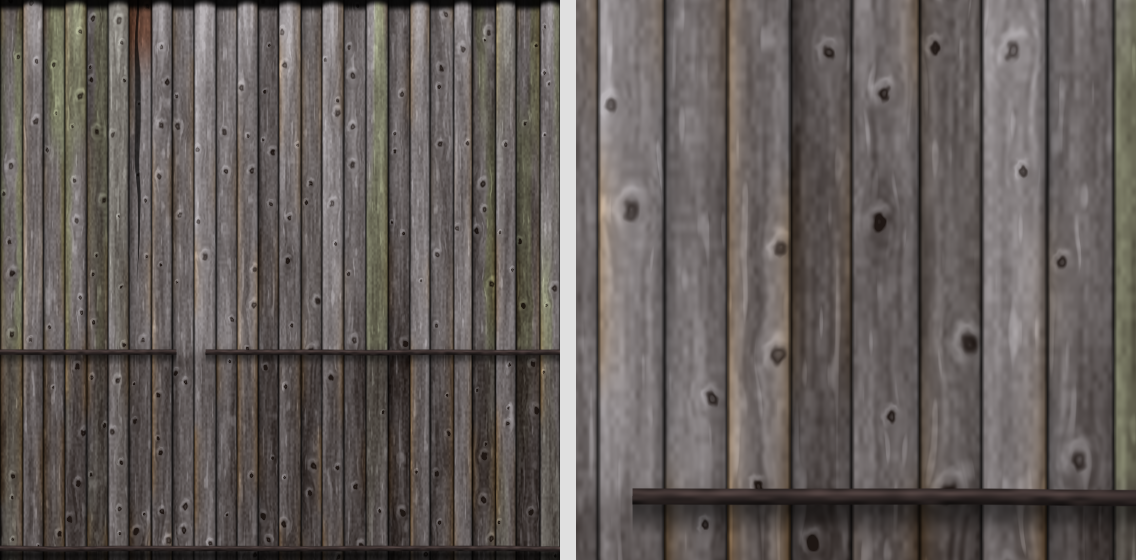
Left, the full canvas; right, a detail of the centre.
Write a Shadertoy shader that draws this texture.

```glsl
#define PLANKS 26.0
#define EDGE_JITTER 0.16
#define KNOT_ROWS 15.0
#define KNOT_CHANCE 0.5
#define RAIL_Y 0.371
#define BASE_RAIL_Y 0.020
#define RAIL_HALF 0.0048
#define RAIL_GAP vec2(0.315, 0.367)
#define SPLIT_PLANK 6.0
#define WOOD_DARK vec3(0.17, 0.14, 0.13)
#define WOOD_PALE vec3(0.67, 0.65, 0.66)
#define RAIL_COLOR vec3(0.25, 0.205, 0.20)

float hash(vec2 p) {
    vec3 q = fract(p.xyx * 0.1031);
    q += dot(q, q.yzx + 33.33);
    return fract((q.x + q.y) * q.z);
}

float noise(vec2 p) {
    vec2 i = floor(p), f = fract(p);
    f = f * f * (3.0 - 2.0 * f);
    return mix(mix(hash(i), hash(i + vec2(1, 0)), f.x),
               mix(hash(i + vec2(0, 1)), hash(i + vec2(1, 1)), f.x), f.y);
}

// Position of a plank's left edge, in plank widths
float plankEdge(float k) {
    return k + EDGE_JITTER * (hash(vec2(mod(k, PLANKS), 7.0)) - 0.5);
}

// Knots of one plank: x = sideways bend of the grain, y = dark core, z = pale rim
vec3 knots(vec2 p, float id, float left, float width) {
    vec3 sum = vec3(0);
    float chance = KNOT_CHANCE * (0.4 + 1.2 * hash(vec2(id, 3.0)));
    for (float j = -1.0; j <= 1.0; j++) {
        vec2 cell = vec2(id + 40.0, floor(p.y * KNOT_ROWS) + j + 5.0);
        if (hash(cell + 11.0) > chance) continue;
        vec2 center = vec2(left + width * (0.15 + 0.7 * hash(cell + 23.0)),
                           (cell.y - 5.0 + hash(cell + 37.0)) / KNOT_ROWS);
        float size = mix(0.0022, 0.0058, hash(cell + 53.0));
        vec2 d = (p - center) / (size * vec2(1.0, 1.35));
        d.x += 0.4 * d.y * (hash(cell + 61.0) - 0.5);
        float r = length(d) + 0.5 * (noise(d * 1.5 + cell) - 0.5);
        sum.x += d.x * size * exp(-0.12 * dot(d, d));
        sum.y += (1.0 - smoothstep(0.4, 1.1, r)) * (0.6 + 0.4 * smoothstep(0.0, 0.5, r));
        sum.z += exp(-4.0 * (r - 1.5) * (r - 1.5)) * smoothstep(-1.2, 1.2, d.y - d.x);
    }
    return sum;
}

// Weathered iron rail, with the shadow it throws on the boards below
vec3 addRail(vec3 col, vec2 p, float y, float mask, float px) {
    float d = p.y - y - 0.002 * (noise(vec2(p.x * 9.0, y * 50.0)) - 0.5);
    float shadow = smoothstep(-0.026, -RAIL_HALF, d) * step(d, 0.0);
    col *= 1.0 - 0.5 * shadow * mask;
    float body = (1.0 - smoothstep(RAIL_HALF - px, RAIL_HALF + px, abs(d))) * mask;
    float h = d / RAIL_HALF;
    float light = 0.7 + 0.45 * exp(-6.0 * (h - 0.45) * (h - 0.45)) - 0.3 * smoothstep(0.0, -1.0, h);
    light += 0.35 * (noise(p * vec2(90.0, 400.0)) - 0.5);
    return mix(col, RAIL_COLOR * light, body);
}

void mainImage(out vec4 fragColor, in vec2 fragCoord) {
    vec2 p = fragCoord / iResolution.xy;
    float px = 1.0 / iResolution.y;

    // Find the plank and the place across it
    float s = p.x * PLANKS, k = floor(s);
    if (s < plankEdge(k)) k--;
    else if (s >= plankEdge(k + 1.0)) k++;
    float left = plankEdge(k), width = plankEdge(k + 1.0) - left;
    float u = (s - left) / width, id = mod(k, PLANKS);
    float raised = mod(id, 2.0);
    float inGap = step(RAIL_GAP.x, p.x) * step(p.x, RAIL_GAP.y);
    float upper = smoothstep(RAIL_Y - 0.02, RAIL_Y + 0.02, p.y);

    // Layered grain, bent around the knots
    vec3 knot = knots(p, id, left / PLANKS, width / PLANKS);
    vec2 g = vec2(p.x - 0.7 * knot.x + 0.004 * noise(vec2(id * 9.0, p.y * 5.0)), p.y + id * 3.7);
    float fine = noise(g * vec2(300.0, 22.0)) - 0.5;
    float streak = noise(g * vec2(110.0, 5.0)) - 0.5;
    float broad = noise(g * vec2(45.0, 3.0)) - 0.5;
    float speck = noise(g * vec2(330.0, 190.0)) - 0.5;
    float fleck = smoothstep(0.76, 0.95, noise(g * vec2(210.0, 32.0) + 70.0));

    // Tone: paler above the rail, each plank a little different
    float tone = mix(0.31, 0.51, upper) + 0.06 * smoothstep(0.5, 0.95, p.y);
    tone += 0.22 * (hash(vec2(id, 17.0)) - 0.5) + 0.12 * (raised - 0.5);
    tone += 0.22 * fine + 0.24 * streak + 0.24 * broad + 0.16 * speck + 0.2 * fleck;
    tone += 0.25 * knot.z - 0.5 * knot.y;
    float crown = exp(-14.0 * (u - 0.45) * (u - 0.45)) * smoothstep(0.84, 0.96, p.y);
    tone += raised * (0.28 * crown + 0.1 * exp(-80.0 * (u - 0.12) * (u - 0.12)));
    vec3 col = mix(WOOD_DARK, WOOD_PALE, clamp(tone, -0.1, 1.1));

    // Algae, mostly high up, and ochre stains along the edges
    float algae = smoothstep(0.45, 0.85, hash(vec2(id, 29.0))) * smoothstep(0.3, 0.7, noise(g * vec2(50.0, 3.5) + 31.0));
    col *= mix(vec3(1), vec3(0.97, 1.03, 0.82), algae * (0.35 + 0.65 * upper));
    float rim = exp(-7.0 * min(u, 1.0 - u));
    float ochre = rim * smoothstep(0.5, 0.8, noise(vec2(k * 5.0 + floor(u * 2.0) * 2.3, p.y * 6.0)));
    col *= mix(vec3(1), vec3(1.22, 0.98, 0.62), ochre * mix(1.0, 0.6, upper));

    // One plank with a brown head and a tapering dark split
    float onSplit = 1.0 - step(0.5, abs(id - SPLIT_PLANK));
    col *= mix(vec3(1), vec3(0.85, 0.62, 0.5), onSplit * smoothstep(0.84, 0.95, p.y));
    float drift = abs(u - 0.36 - 0.2 * (noise(vec2(3.0, p.y * 14.0)) - 0.5));
    float splitWidth = 0.14 * smoothstep(0.5, 0.82, p.y) * (1.0 - 0.7 * smoothstep(0.84, 0.96, p.y));
    col *= 1.0 - 0.65 * onSplit * (1.0 - smoothstep(splitWidth * 0.6, splitWidth + 0.03, drift)) * smoothstep(0.48, 0.56, p.y);

    // Joints: raised boards shade their recessed neighbours
    float shade = 0.45 * exp(-u * 8.0) + 0.25 * exp(-(1.0 - u) * 12.0);
    col *= 1.0 - shade * (1.0 - raised) - 0.22 * raised * smoothstep(0.78, 1.0, u);
    float joint = min(u, 1.0 - u) * width / PLANKS;
    col *= 0.42 + 0.58 * smoothstep(0.0, 0.0016 + px, joint);

    // Rails, dark foot and the shadow under the eaves
    float ends = smoothstep(RAIL_GAP.x + px, RAIL_GAP.x - px, p.x) + smoothstep(RAIL_GAP.y - px, RAIL_GAP.y + px, p.x);
    col = addRail(col, p, RAIL_Y, ends, px);
    col *= mix(0.4, 1.0, smoothstep(BASE_RAIL_Y - 0.012, BASE_RAIL_Y, p.y));
    col = addRail(col, p, BASE_RAIL_Y, 1.0, px);
    float eave = mix(0.988, 0.998, raised * (1.0 - 2.0 * (u - 0.5) * (u - 0.5)));
    col *= 1.0 - 0.9 * smoothstep(eave - 0.012, eave + 0.004, p.y);

    fragColor = vec4(clamp(col, 0.0, 1.0), 1.0);
}
```
